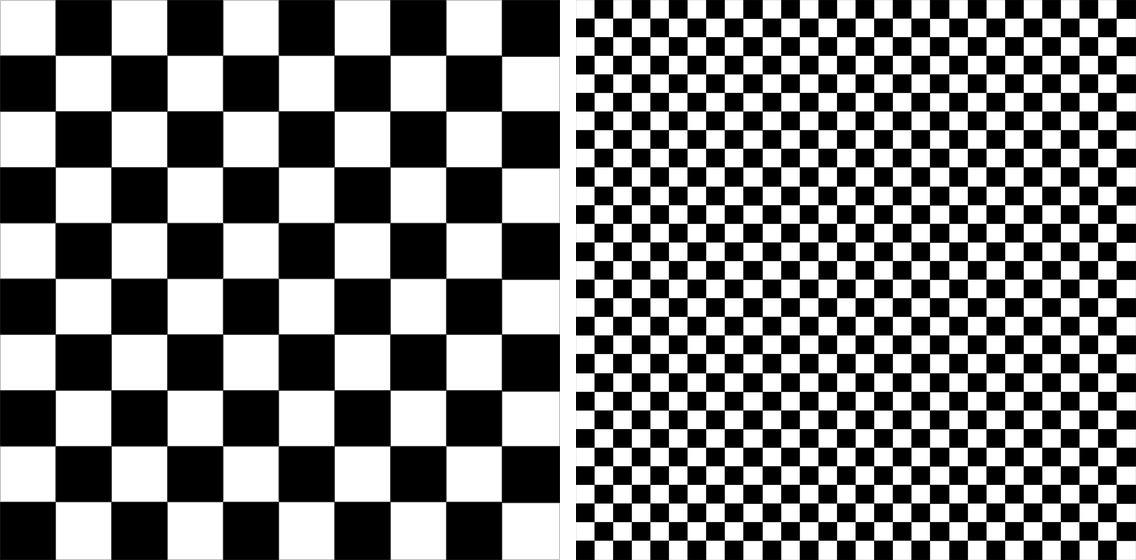
Left, the tile; right, the same tile 3 across and 3 down.
Give the GLSL for this pattern, as a WebGL 1 fragment shader.

```glsl
precision highp float;
// Ten by ten black and white checkerboard with faint grey hairlines at the joints.
// Each axis gives a box-filtered sign of its cell parity; their product is the board.
// Cells have a fixed pitch, and the last row and column take up the remainder.

uniform vec2 u_resolution;

#define CELLS 10.0          // even, so opposite canvas edges continue each other
#define PITCH 0.0996        // regular cell size
#define LAST_DROP 0.0016    // extra height of dark cells in the last column
#define HAIRLINE 0.0005     // half width of the joint line
#define LINE_GREY 0.21
#define DARK 0.0
#define LIGHT 1.0

// Position of joint k along an axis; odd joints are moved by drop.
float jointAt(float k, float drop) {
  if (k >= CELLS) return 1.0;
  return k * PITCH + drop * mod(k, 2.0);
}

// Index of the cell that holds position p.
float cellIndex(float p, float drop) {
  float k = min(floor(p / PITCH), CELLS - 1.0);
  return p < jointAt(k, drop) ? k - 1.0 : k;
}

// Distance from p to the nearer joint of cell k.
float jointDistance(float p, float k, float drop) {
  return min(p - jointAt(k, drop), jointAt(k + 1.0, drop) - p);
}

// Alternating sign of a cell, averaged over one pixel near its joints.
float softParity(float k, float distance, float pixel) {
  return (1.0 - 2.0 * mod(k, 2.0)) * clamp(2.0 * distance / pixel, 0.0, 1.0);
}

void main() {
  vec2 pixel = 1.0 / u_resolution;
  vec2 p = gl_FragCoord.xy * pixel;
  p.y = 1.0 - p.y;                      // rows are counted from the top

  // Cells and distances to their joints
  float column = cellIndex(p.x, 0.0);
  float drop = column > CELLS - 1.5 ? LAST_DROP : 0.0;
  float row = cellIndex(p.y, drop);
  vec2 d = vec2(jointDistance(p.x, column, 0.0), jointDistance(p.y, row, drop));

  // Checkerboard
  float parity = softParity(column, d.x, pixel.x) * softParity(row, d.y, pixel.y);
  float shade = mix(DARK, LIGHT, 0.5 + 0.5 * parity);

  // Joint hairlines
  vec2 cover = clamp((HAIRLINE - d) / pixel + 0.5, 0.0, 1.0);
  shade = mix(shade, LINE_GREY, max(cover.x, cover.y));

  gl_FragColor = vec4(vec3(shade), 1.0);
}
```
